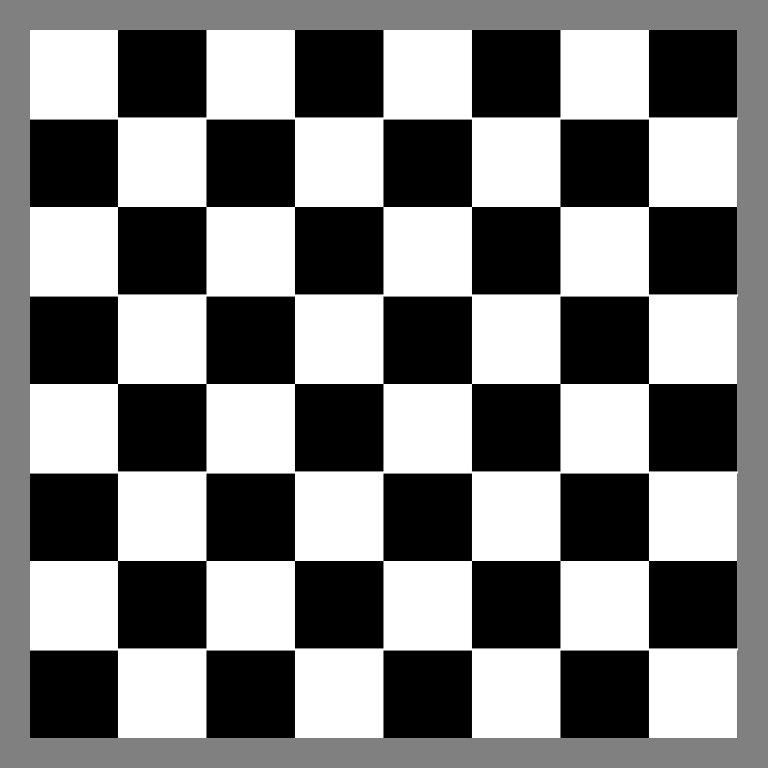
A WebGL 1 fragment shader for this pattern:

```glsl
precision highp float;

uniform vec2 u_resolution;

// Edge coverage for a signed distance, softened over one pixel
vec2 coverage(vec2 dist, vec2 pixel) {
    return clamp(dist / pixel + 0.5, 0.0, 1.0);
}

// Signed distance to the cell edges: positive in even cells, negative in odd
vec2 evenBand(vec2 cell) {
    return 0.5 - abs(mod(cell + 0.5, 2.0) - 1.0);
}

void main() {
    // Eight cells per side inside a margin of 20/512
    float cellSize = 59.0 / 512.0;
    vec2 cell = (gl_FragCoord.xy / u_resolution - 0.5) / cellSize + 4.0;
    vec2 pixel = 1.0 / (u_resolution * cellSize);

    // Checker: dark where column and row parity agree
    vec2 even = coverage(evenBand(cell + vec2(0.006, 0.0)), pixel);
    float dark = mix(1.0 - even.x, even.x, even.y);

    // Thin white seam along every other row boundary
    float seamDist = abs(mod(cell.y, 2.0) - 1.0) - 0.012;
    dark *= clamp(seamDist / pixel.y + 0.5, 0.0, 1.0);

    // Grey frame around the board
    vec2 inside = coverage(4.0 - abs(cell - 4.0), pixel);
    float shade = mix(0.5, 1.0 - dark, inside.x * inside.y);

    gl_FragColor = vec4(vec3(shade), 1.0);
}
```
